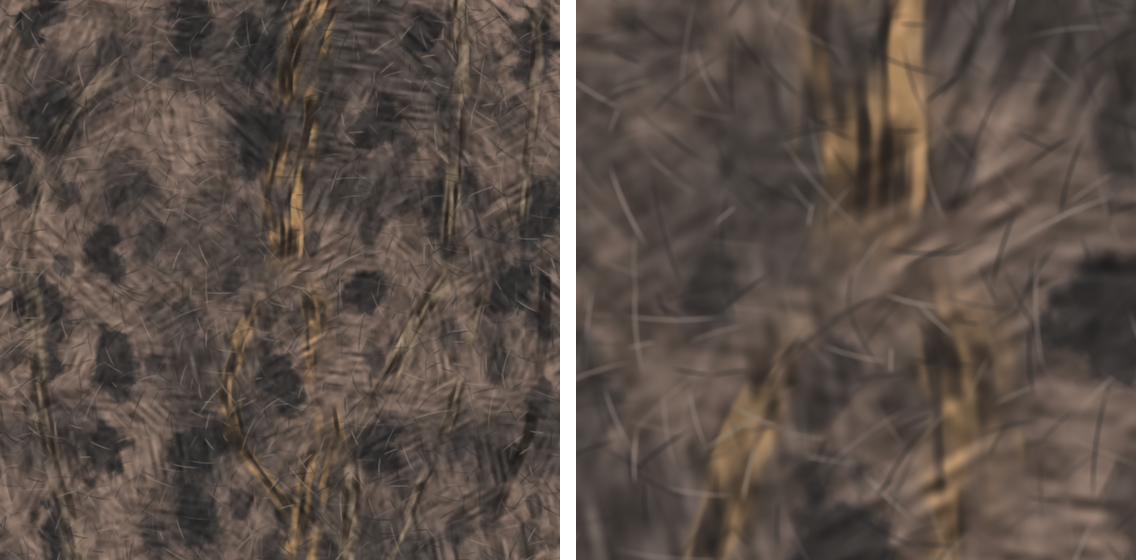
Left: the whole. Right: its middle third, enlarged.
A Shadertoy shader for this texture:

```glsl
const float PI = 3.14159;
const vec3 SOIL_GREY = vec3(0.28, 0.253, 0.238);
const vec3 SOIL_RED = vec3(0.46, 0.385, 0.345);
const vec3 SHADOW = vec3(0.155, 0.155, 0.157);
const vec3 FIBRE_DARK = vec3(0.18, 0.15, 0.13);
const vec3 STRAW = vec3(0.60, 0.47, 0.33);
const vec3 PALE_WOOD = vec3(0.54, 0.47, 0.39);
const vec3 HAIR = vec3(0.57, 0.52, 0.48);

float hash(vec2 p) {
    vec3 q = fract(p.xyx * 0.1031);
    q += dot(q, q.yzx + 33.33);
    return fract((q.x + q.y) * q.z);
}

float noise(vec2 p) {
    vec2 i = floor(p), f = fract(p);
    f = f * f * (3.0 - 2.0 * f);
    return mix(mix(hash(i), hash(i + vec2(1, 0)), f.x),
               mix(hash(i + vec2(0, 1)), hash(i + vec2(1, 1)), f.x), f.y);
}

float fbm(vec2 p) {
    float sum = 0.0, amp = 0.53;
    for (int i = 0; i < 4; i++) {
        sum += amp * noise(p);
        p = p * 2.03 + 17.0;
        amp *= 0.5;
    }
    return sum;
}

vec2 rotate(vec2 p, float a) {
    float c = cos(a), s = sin(a);
    return vec2(c * p.x + s * p.y, c * p.y - s * p.x);
}

// Short streaks whose main direction drifts from patch to patch
float fur(vec2 p) {
    float sum = 0.0, total = 0.0;
    for (int k = 0; k < 5; k++) {
        float id = float(k);
        float weight = pow(noise(p * 11.0 + id * 31.0), 4.0) + 0.002;
        vec2 q = rotate(p, id * PI / 5.0 + 0.2);
        sum += weight * noise(q * vec2(135.0, 32.0) + id * 57.0);
        total += weight;
    }
    return sum / total;
}

// Ragged dark tufts, one possible per cell
float tufts(vec2 p, float cells, float chance, float seed) {
    vec2 g = p * cells, home = floor(g);
    float ragged = fbm(p * 38.0 + seed) - 0.5, mask = 0.0;
    for (int y = -1; y <= 1; y++)
    for (int x = -1; x <= 1; x++) {
        vec2 id = home + vec2(x, y) + seed;
        vec2 centre = id - seed + 0.2 + 0.6 * vec2(hash(id), hash(id + 71.0));
        vec2 radius = vec2(0.26, 0.4) * (0.7 + 0.6 * hash(id + 13.0));
        vec2 d = rotate(g - centre, hash(id + 29.0) - 0.7) / radius;
        float shape = 1.0 - smoothstep(0.65, 1.2, length(d) + ragged * 1.3);
        mask = max(mask, shape * step(hash(id + 43.0), chance));
    }
    return mask;
}

// Thin straight hairs at random angles, fading towards their tips
float hairs(vec2 p, float cells, float seed) {
    vec2 g = p * cells, home = floor(g);
    float mask = 0.0;
    for (int y = -1; y <= 1; y++)
    for (int x = -1; x <= 1; x++) {
        vec2 id = home + vec2(x, y) + seed;
        vec2 centre = id - seed + vec2(hash(id), hash(id + 37.0));
        vec2 d = rotate(g - centre, PI * hash(id + 91.0));
        float along = abs(d.x) / (0.2 + 0.5 * hash(id + 53.0));
        float across = abs(d.y + 0.15 * d.x * d.x) / cells;
        float line = 1.0 - smoothstep(0.0006, 0.0028, across);
        mask = max(mask, line * (1.0 - smoothstep(0.4, 1.0, along)) * hash(id + 19.0));
    }
    return mask;
}

// A torn band of lengthwise fibres between foot and head
vec3 bundle(vec3 base, vec2 p, vec2 foot, vec2 head, float bend, float width, vec3 tone, float opacity) {
    float t = clamp((p.y - foot.y) / (head.y - foot.y), 0.0, 1.0);
    float wobble = 0.022 * (noise(vec2(p.y * 9.0, foot.x * 40.0)) - 0.5);
    float d = p.x - mix(foot.x, head.x, t) - bend * sin(PI * t) - wobble;
    float edge = abs(d) + 0.5 * width * (noise(p * 45.0) - 0.5);
    float mask = 1.0 - smoothstep(0.45 * width, 1.15 * width, edge);
    mask *= smoothstep(foot.y - 0.04, foot.y + 0.04, p.y);
    mask *= 1.0 - smoothstep(head.y - 0.04, head.y + 0.04, p.y);
    mask *= smoothstep(0.1, 0.5, noise(vec2(d * 50.0, p.y * 13.0) + foot * 90.0));
    float fibre = 0.65 * noise(vec2(d * 150.0, p.y * 20.0) + 7.0) + 0.35 * noise(vec2(d * 75.0, p.y * 38.0));
    return mix(base, mix(FIBRE_DARK, tone, smoothstep(0.2, 0.75, fibre)), mask * opacity);
}

void mainImage(out vec4 fragColor, in vec2 fragCoord) {
    vec2 p = fragCoord / iResolution.xy;

    // Mottled soil and soft tufts
    float centreGrey = 0.1 * exp(-18.0 * (p.x - 0.58) * (p.x - 0.58));
    float soil = smoothstep(0.25, 0.75, fbm(p * 9.0 + 3.0) - centreGrey + 0.03);
    vec3 col = mix(SOIL_GREY, SOIL_RED, soil);
    col = mix(col, SHADOW, 0.78 * tufts(p, 7.0, mix(0.6, 0.35, p.x), 5.0));
    col = mix(col, SHADOW, 0.5 * tufts(p, 13.0, 0.3, 140.0));

    // Straw bundles, pale stems and the dark crack
    col = bundle(col, p, vec2(0.50, 0.53), vec2(0.60, 1.10), -0.02, 0.046, STRAW, 0.9);
    col = bundle(col, p, vec2(0.50, 0.08), vec2(0.46, 0.46), -0.06, 0.022, STRAW, 0.7);
    col = bundle(col, p, vec2(0.60, 0.20), vec2(0.56, 0.49), 0.0, 0.030, STRAW, 0.8);
    col = bundle(col, p, vec2(0.52, -0.10), vec2(0.57, 0.20), 0.0, 0.034, STRAW, 0.8);
    col = bundle(col, p, vec2(0.61, -0.10), vec2(0.63, 0.17), 0.0, 0.022, PALE_WOOD, 0.8);
    col = bundle(col, p, vec2(0.63, 0.19), vec2(0.80, 0.51), 0.0, 0.022, PALE_WOOD, 0.95);
    col = bundle(col, p, vec2(0.81, 0.56), vec2(0.82, 1.10), 0.0, 0.021, PALE_WOOD, 0.85);
    col = bundle(col, p, vec2(0.92, 0.56), vec2(0.96, 0.97), 0.0, 0.014, PALE_WOOD, 0.6);
    col = bundle(col, p, vec2(0.68, -0.05), vec2(0.87, 0.48), 0.01, 0.014, PALE_WOOD, 0.75);
    col = bundle(col, p, vec2(0.17, -0.10), vec2(0.05, 0.45), -0.02, 0.024, PALE_WOOD, 0.65);
    col = bundle(col, p, vec2(0.04, 0.42), vec2(0.19, 0.89), -0.05, 0.032, PALE_WOOD, 0.5);
    col = bundle(col, p, vec2(0.89, 0.09), vec2(0.97, 0.53), 0.03, 0.013, SHADOW, 0.9);

    // Directional fur, grain and loose hairs
    col *= 0.5 + 0.86 * fur(p) + 0.18 * noise(p * 120.0);
    for (int i = 0; i < 4; i++) {
        float layer = float(i);
        float patches = smoothstep(0.3, 0.65, noise(p * 6.0 + layer * 23.0));
        col = mix(col, HAIR, 0.5 * patches * hairs(p, 13.0 + 4.0 * layer, 200.0 + 60.0 * layer));
        col = mix(col, SHADOW, 0.35 * hairs(p, 15.0 + 4.0 * layer, 500.0 + 60.0 * layer));
    }
    fragColor = vec4(col, 1.0);
}
```
